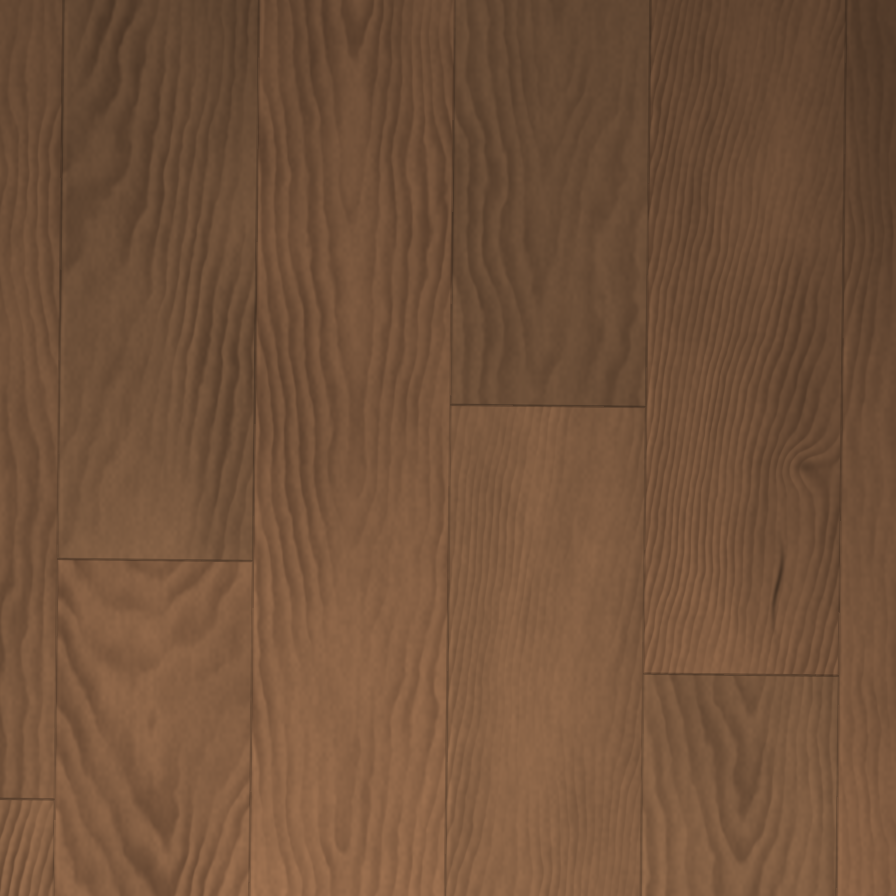
A WebGL 2 fragment shader for this texture:

```glsl
#version 300 es
precision highp float;
// Brown plank floor: slightly tilted columns of boards with staggered end joints.
// Each board's grain is the contour lines of a warped field (arch, rise, slant),
// overlaid with fine fibres, a knot, a split and a soft light from below.
uniform vec2 u_resolution;
out vec4 fragColor;

#define BOARD_WIDTH 0.2184
#define FIRST_SEAM 0.0599
#define TILT 0.0109
#define SEAM_WIDTH 0.0022
#define SEAM_DEPTH 0.20
#define GRAIN_DEPTH 0.18
#define FIBRE_DEPTH 0.10
#define TONE_SPREAD 0.04
#define LIGHT_FALL 0.36
#define WOOD vec3(0.467, 0.338, 0.240)
#define GRAIN_TINT vec3(0.94, 1.0, 1.03)

// Height of the end joint in each column; below zero means none.
const float JOINTS[6] = float[6](0.109, 0.375, -1.0, 0.547, 0.247, -1.0);

// Grain of each board (lower, upper per column): arch, rise, slant, strength.
const vec4 GRAINS[12] = vec4[12](
    vec4(0.0, 14.0, 17.0, 1.2), vec4(0.0, -2.0, 13.0, 0.7),
    vec4(7.0, 15.0, 1.0, 1.0),  vec4(6.0, 7.0, 11.0, 1.0),
    vec4(13.0, 6.0, 1.0, 0.9),  vec4(13.0, 6.0, 1.0, 0.9),
    vec4(0.0, 15.0, 21.0, 0.5), vec4(11.0, 6.0, 0.0, 0.8),
    vec4(13.0, 8.0, 2.0, 0.7),  vec4(0.0, 20.0, 23.0, 0.8),
    vec4(0.0, 1.0, 15.0, 0.7),  vec4(0.0, 1.0, 15.0, 0.7));

float hash(vec2 p) {
    return fract(sin(dot(p, vec2(127.1, 311.7))) * 43758.5453);
}

float noise(vec2 p) {
    vec2 cell = floor(p), t = fract(p);
    t = t * t * (3.0 - 2.0 * t);
    return mix(mix(hash(cell), hash(cell + vec2(1, 0)), t.x),
               mix(hash(cell + vec2(0, 1)), hash(cell + vec2(1, 1)), t.x), t.y);
}

float fbm(vec2 p) {
    float sum = 0.0, amp = 0.5;
    for (int i = 0; i < 4; i++) {
        sum += amp * noise(p);
        p = p * 2.03 + 17.3;
        amp *= 0.5;
    }
    return sum;
}

// Ring number at a point of a board; across runs -0.5 to 0.5.
float grainField(float across, float along, vec4 grain, float seed) {
    vec2 q = vec2(across, along);
    float wander = noise(q * vec2(1.8, 4.0) + seed * 13.0) - 0.5;
    float ripple = fbm(q * vec2(4.0, 11.0) + seed * 29.0) - 0.47;
    float x = across + 0.10 * (hash(vec2(seed, 3.0)) - 0.5) + 0.10 * wander;
    float arch = grain.x * sqrt(x * x + 0.002);
    return arch + grain.z * x - grain.y * along + 2.2 * wander + 1.7 * ripple;
}

// Soft dark line that fades in slowly and ends more sharply.
float ringLine(float field, float blur) {
    float s = fract(field);
    float line = smoothstep(0.05, 0.75, s) * (1.0 - smoothstep(0.75, 1.0, s));
    return mix(line, 0.46, smoothstep(0.3, 0.9, blur));
}

float seamLine(float dist, float pixel) {
    return 1.0 - smoothstep(SEAM_WIDTH * 0.5 - pixel * 0.5, SEAM_WIDTH * 0.5 + pixel, abs(dist));
}

void main() {
    vec2 uv = gl_FragCoord.xy / u_resolution;
    float pixel = 1.0 / min(u_resolution.x, u_resolution.y);

    // Board layout
    float column = (uv.x - FIRST_SEAM - TILT * uv.y) / BOARD_WIDTH + 1.0;
    int index = clamp(int(floor(column)), 0, 5);
    float across = fract(column) - 0.5;
    float jointDist = uv.y - JOINTS[index] + TILT * across * BOARD_WIDTH;
    int board = index * 2 + (jointDist > 0.0 ? 1 : 0);
    float seed = float(board) + 1.0;

    // Growth rings, bent around one small knot
    vec2 toKnot = (uv - vec2(0.898, 0.479)) * vec2(1.0, 1.3);
    float knot = exp(-dot(toKnot, toKnot) * 1100.0);
    float field = grainField(across, uv.y, GRAINS[board], seed) + 2.0 * knot;
    float patches = fbm(vec2(across * 4.0, uv.y * 5.0) + seed * 7.0);
    float strength = GRAINS[board].w * smoothstep(0.1, 0.75, patches) * 1.3;
    float rings = ringLine(field, fwidth(field)) * strength;
    float bands = fbm(vec2(field * 0.3, uv.y * 2.0 + seed)) - 0.47;

    // Fibres, pores and mottling
    float fibre = noise(vec2(uv.x * 190.0, uv.y * 45.0 + seed)) - 0.5;
    float speckle = noise(uv * vec2(260.0, 190.0)) - 0.5;
    float mottle = fbm(uv * vec2(8.0, 4.0) + seed * 5.0) - 0.47;

    // Light falling from the lower middle, and a tone for each board
    float light = 1.24 - LIGHT_FALL * uv.y - 0.50 * (uv.x - 0.40) * (uv.x - 0.40);
    float tone = hash(vec2(seed, 8.0)) - 0.5;
    light *= 1.0 + TONE_SPREAD * tone + 0.16 * mottle + 0.17 * bands;
    light *= 1.0 + FIBRE_DEPTH * (0.5 * fibre + 0.5 * speckle);
    vec3 color = WOOD * light;
    color *= 1.0 - GRAIN_DEPTH * rings * GRAIN_TINT;
    color *= 1.0 + vec3(0.01, -0.01, -0.015) * tone;

    // Knot core and a thin upright split
    color *= 1.0 - 0.2 * exp(-dot(toKnot, toKnot) * 14000.0);
    vec2 split = uv - vec2(0.868, 0.347);
    split.x -= 0.07 * split.y + 0.003 * sin(split.y * 60.0);
    color *= 1.0 - 0.4 * exp(-split.x * split.x * 140000.0 - split.y * split.y * 700.0);

    // Seams between boards, with a faint lit edge on the long sides
    float sideDist = (0.5 - abs(across)) * BOARD_WIDTH;
    float worn = 0.5 + 0.6 * noise(vec2(floor(column + 0.5) * 9.0, uv.y * 7.0));
    float edge = exp(-pow((sideDist - 0.004) / 0.002, 2.0)) * step(across, 0.0);
    color *= 1.0 + 0.06 * edge * worn;
    float seam = max(seamLine(sideDist, pixel) * worn, seamLine(jointDist, pixel) * 1.2);
    fragColor = vec4(color * (1.0 - SEAM_DEPTH * seam), 1.0);
}
```
